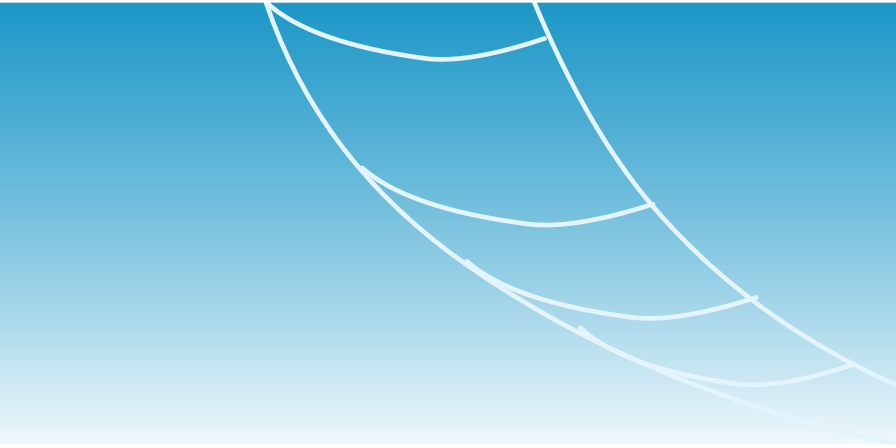
Give the GLSL for this background, as a WebGL 1 fragment shader.

```glsl
precision highp float;
// Pale web of curved threads over a blue sky fading to white, with thin white borders.

uniform vec2 u_resolution;

#define GRID 384.0          // grid divisions per canvas height
#define HALF_WIDTH 2.0      // half thickness of a thread
#define TOP_EDGE 2.3        // where the sky begins
#define BOTTOM_EDGE 380.8   // where the sky ends
#define SKY_TOP vec3(0.11, 0.593, 0.78)
#define SKY_BOTTOM vec3(0.94, 0.973, 0.987)
#define THREAD_COLOR vec3(0.895, 0.957, 0.99)
#define STEPS 16

float segmentDistance(vec2 p, vec2 a, vec2 b) {
  vec2 pa = p - a, ba = b - a;
  return length(pa - ba * clamp(dot(pa, ba) / dot(ba, ba), 0.0, 1.0));
}

// Distance to a quadratic curve, followed in short straight steps
float curveDistance(vec2 p, vec2 a, vec2 control, vec2 b) {
  float d = 1e4;
  vec2 previous = a;
  for (int i = 1; i <= STEPS; i++) {
    float t = float(i) / float(STEPS);
    vec2 next = mix(mix(a, control, t), mix(control, b, t), t);
    d = min(d, segmentDistance(p, previous, next));
    previous = next;
  }
  return d;
}

// Two long strands sweeping down to the right
float strandDistance(vec2 p) {
  vec2 leftJoin = vec2(400.0, 227.0), rightJoin = vec2(558.0, 175.0);
  float left = min(
    curveDistance(p, vec2(228.0, 2.0), vec2(273.5, 138.5), leftJoin),
    curveDistance(p, leftJoin, vec2(552.0, 333.4), vec2(768.0, 381.0)));
  float right = min(
    curveDistance(p, vec2(458.0, 2.0), vec2(503.0, 110.0), rightJoin),
    curveDistance(p, rightJoin, vec2(640.8, 272.7), vec2(768.0, 330.0)));
  return min(left, right);
}

// Sagging cross thread, with its lowest point at the local origin
float sagDistance(vec2 p, float stretch) {
  vec2 s = vec2(stretch, 1.0);
  vec2 join = vec2(-16.0, -1.0) * s;
  return min(
    curveDistance(p, vec2(-158.0, -49.0) * s, vec2(-119.6, -14.5) * s, join),
    curveDistance(p, join, vec2(23.0, 4.0) * s, vec2(92.0, -18.0) * s));
}

void main() {
  // Grid coordinates run downward from the top left
  float pixel = GRID / u_resolution.y;
  vec2 p = vec2(gl_FragCoord.x, u_resolution.y - gl_FragCoord.y) * pixel;

  // Sky gradient, slightly steeper toward the bottom
  float t = clamp((p.y - TOP_EDGE) / (BOTTOM_EDGE - TOP_EDGE), 0.0, 1.0);
  vec3 color = mix(SKY_TOP, SKY_BOTTOM, t * (0.8 + 0.2 * t));

  // Cross threads crowd together as they descend
  float d = strandDistance(p);
  for (int i = 0; i < 4; i++) {
    float k = float(i);
    vec2 lowest = vec2(379.0 + 89.0 * k,
                       51.0 + k * (186.0 + k * (6.5 * k - 50.5)));
    float stretch = 1.0 - 0.0235 * (k - 1.4) * (k - 1.4);
    d = min(d, sagDistance(p - lowest, stretch));
  }
  color = mix(color, THREAD_COLOR, clamp((HALF_WIDTH - d) / pixel + 0.5, 0.0, 1.0));

  // White borders above and below the sky
  float inside = min(p.y - TOP_EDGE, BOTTOM_EDGE - p.y);
  color = mix(vec3(1.0), color, clamp(inside / pixel + 0.5, 0.0, 1.0));
  gl_FragColor = vec4(color, 1.0);
}
```
